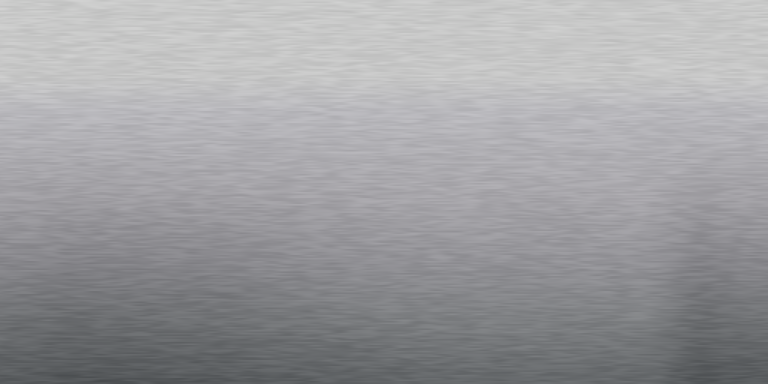
Give the GLSL for this texture, as a WebGL 2 fragment shader.

```glsl
#version 300 es
precision highp float;
// Brushed steel sheet: fine horizontal streaks over a light-to-dark vertical sheen.

uniform vec2 u_resolution;
out vec4 outColor;

// Sheen colours from the top edge down, and the depth at which each is reached
const int STOPS = 7;
const vec3 SHEEN[STOPS] = vec3[STOPS](
  vec3(0.785, 0.787, 0.785), vec3(0.777, 0.778, 0.777),
  vec3(0.722, 0.720, 0.737), vec3(0.648, 0.642, 0.660),
  vec3(0.560, 0.558, 0.576), vec3(0.474, 0.482, 0.492),
  vec3(0.370, 0.383, 0.392));
const float DEPTH[STOPS] = float[STOPS](0.0, 0.20, 0.29, 0.51, 0.68, 0.83, 1.0);

// Streak cells per canvas height (x, y) and their strengths
const vec2 FINE_CELLS = vec2(27.0, 256.0);
const vec2 LONG_CELLS = vec2(13.0, 190.0);
const vec2 SOFT_CELLS = vec2(9.0, 60.0);
const float FINE_GAIN = 0.062;
const float LONG_GAIN = 0.022;
const float SOFT_GAIN = 0.010;

const float SIDE_SHADE = 0.052;  // darkening of the lower sides
const float SIDE_LIFT = 0.022;   // brightening of the lower middle

float hash(vec2 p) {
  return fract(sin(dot(p, vec2(127.1, 311.7))) * 43758.5453);
}

// Smooth noise along one row, shifted so that streak ends never line up
float rowNoise(float x, float row, float seed) {
  x += 17.0 * hash(vec2(row, seed));
  float cell = floor(x);
  float blend = smoothstep(0.0, 1.0, x - cell);
  return mix(hash(vec2(cell, row + seed)), hash(vec2(cell + 1.0, row + seed)), blend);
}

// Centred streak noise, each row crisp at its middle and blended into the next
float streaks(vec2 p, vec2 cells, float seed) {
  p = p * cells - vec2(0.0, 0.5);
  float row = floor(p.y + 0.001);
  float blend = smoothstep(0.0, 1.0, p.y - row);
  return mix(rowNoise(p.x, row, seed), rowNoise(p.x, row + 1.0, seed), blend) - 0.5;
}

vec3 sheen(float depth) {
  vec3 color = SHEEN[0];
  for (int i = 1; i < STOPS; i++) {
    float blend = clamp((depth - DEPTH[i - 1]) / (DEPTH[i] - DEPTH[i - 1]), 0.0, 1.0);
    color = mix(color, SHEEN[i], blend);
  }
  return color;
}

// Shadow near both sides: a gradual one on the left, a tighter one on the right
float sideShadow(float x) {
  float left = smoothstep(0.65, 0.08, x) * mix(0.75, 1.0, smoothstep(0.0, 0.10, x));
  float right = smoothstep(0.83, 0.92, x) * mix(1.0, 0.70, smoothstep(0.91, 1.0, x));
  return max(left, right);
}

void main() {
  vec2 uv = gl_FragCoord.xy / u_resolution;
  vec2 p = gl_FragCoord.xy / u_resolution.y;
  float depth = 1.0 - uv.y;

  // Broad reflection
  vec3 color = sheen(depth);
  float low = smoothstep(0.25, 0.85, depth);
  color += low * mix(SIDE_LIFT, -SIDE_SHADE, sideShadow(uv.x));

  // Brushed grain, from hairlines to faint wide bands
  float grain = FINE_GAIN * streaks(p, FINE_CELLS, 3.0)
              + LONG_GAIN * streaks(p, LONG_CELLS, 41.0)
              + SOFT_GAIN * streaks(p, SOFT_CELLS, 83.0);
  color += grain;

  outColor = vec4(clamp(color, 0.0, 1.0), 1.0);
}
```
